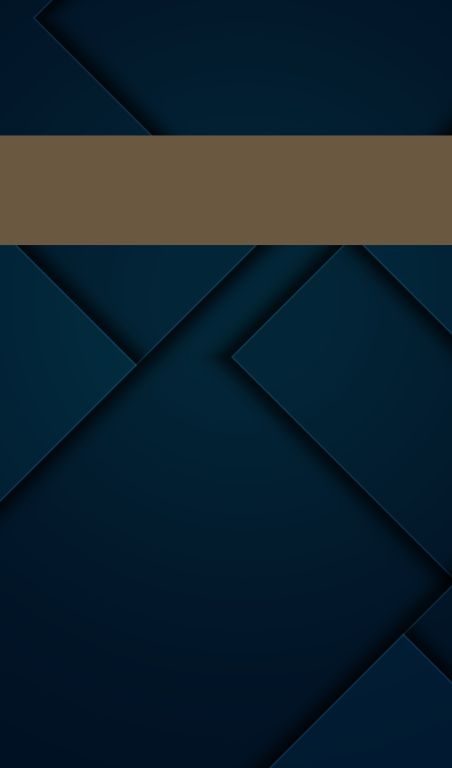
Give the GLSL for this background, as a WebGL 2 fragment shader.

```glsl
#version 300 es
precision highp float;
// Dark blue paper panels cut along 45 degree diagonals, with a flat tan band.
// Each panel is a signed distance in diagonal coordinates; it casts a soft
// shadow on what lies below and has a thin lit rim. A radial glow tints all.

uniform vec2 u_resolution;
out vec4 fragColor;

// Lays a panel face over the surface below; d is negative inside the panel.
vec3 layPanel(vec3 below, vec3 face, float d) {
    float aa = 0.6 / u_resolution.y;
    float reach = max(d, 0.0) / 0.018;
    vec3 shaded = below * (1.0 - 0.68 * exp(-reach * reach));
    float rim = 1.0 - smoothstep(0.0006, 0.0022, abs(d + 0.0008));
    vec3 lit = face + vec3(0.045, 0.07, 0.08) * rim;
    return mix(shaded, lit, smoothstep(aa, -aa, d));
}

void main() {
    // Height units, measured downward from the top left corner.
    vec2 p = gl_FragCoord.xy / u_resolution.y;
    p.y = 1.0 - p.y;

    // Diagonal axes: rising edges have constant s, falling edges constant t.
    float s = p.x + p.y;
    float t = p.x - p.y;
    float toDistance = inversesqrt(2.0);

    // Radial glow with a barely visible halo.
    float r = length(p - vec2(0.318, 0.39));
    float glow = exp(-r * r / 0.152);
    glow += 0.025 * exp(-pow((r - 0.153) / 0.008, 2.0));
    vec3 ground = mix(vec3(0.005, 0.062, 0.135), vec3(0.008, 0.152, 0.222), glow);

    // Right diamond, with a raised upper corner.
    vec3 rightFace = layPanel(ground, ground + vec3(0.0, 0.018, 0.022),
                              (0.1523 - t) * toDistance);
    float rightPanel = max(0.7656 - s, -0.164 - t) * toDistance;
    vec3 color = layPanel(ground, rightFace, rightPanel);

    // Left panel, notched at the top, carrying a brighter lower wedge.
    vec3 leftFace = layPanel(ground, ground + vec3(0.0, 0.032, 0.037),
                             (t + 0.297) * toDistance);
    float leftPanel = min(max(t - 0.0221, s - 0.654), s - 0.069) * toDistance;
    color = layPanel(color, leftFace, leftPanel);

    // Lower right corner, with a raised triangle.
    vec3 cornerFace = layPanel(ground, ground + vec3(0.0, 0.034, 0.05),
                               (t + 0.2995) * toDistance);
    color = layPanel(color, cornerFace, (1.35 - s) * toDistance);

    // Flat horizontal band.
    float band = abs(p.y - 0.2478) - 0.0714;
    float edge = 0.5 / u_resolution.y;
    color = mix(color, vec3(0.42, 0.345, 0.25), smoothstep(edge, -edge, band));

    fragColor = vec4(color, 1.0);
}
```
